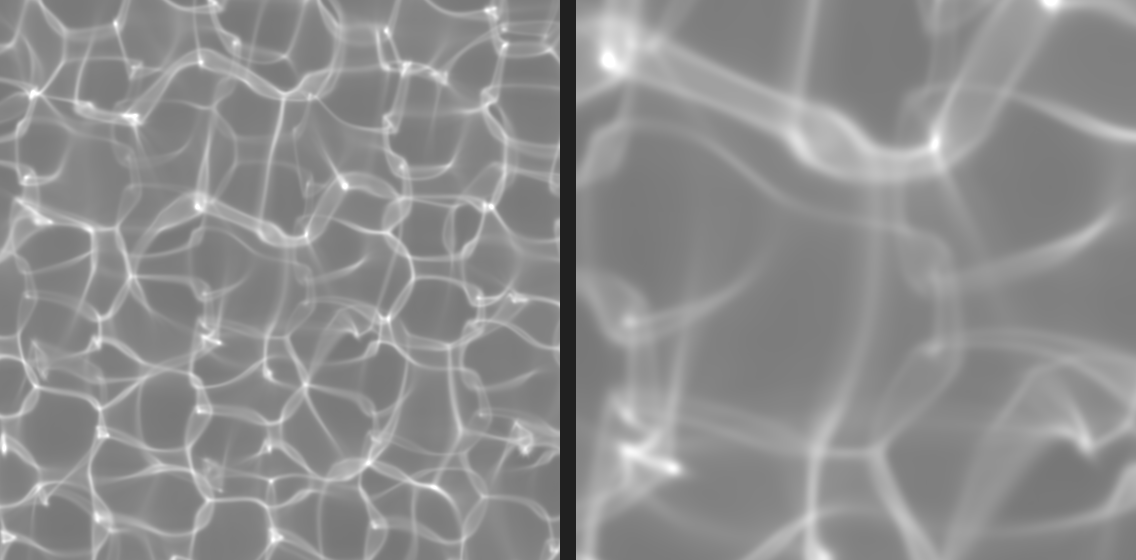
Left: the whole. Right: its middle third, enlarged.
This texture is drawn by a Shadertoy shader. Its source:

```glsl
// Grey web of water caustics: light bent by random ripples, folding into veils and thin bright filaments.

const int WAVES = 6;            // ripples that bend the light
const int REACH = 5;            // beams searched to each side
const float SPACING = 1.0 / 57.0;
const float BEAM = 0.55 * SPACING;
const float BLUR = 0.0023;
const float FOCUS = 0.74;       // curvature of each ripple
const float FAR = 0.06;         // beams landing farther off are skipped
const float PI = 3.14159265;

float hash(vec2 p) {
    return fract(sin(dot(p, vec2(127.1, 311.7))) * 43758.5453);
}

float valueNoise(vec2 p) {
    vec2 cell = floor(p);
    vec2 f = fract(p);
    f = f * f * f * (f * (f * 6.0 - 15.0) + 10.0);
    float low = mix(hash(cell), hash(cell + vec2(1.0, 0.0)), f.x);
    float high = mix(hash(cell + vec2(0.0, 1.0)), hash(cell + vec2(1.0)), f.x);
    return mix(low, high, f.y);
}

// Cheap cosine and sine of an angle given in turns
vec2 cosSin(float turns) {
    vec2 u = abs(fract(vec2(turns, turns - 0.25)) * 2.0 - 1.0);
    return u * u * (6.0 - 4.0 * u) - 1.0;
}

// Frequency in xy, phase in z (both in turns), strength in w
vec4 makeWave(float index, float seed) {
    float angle = PI * (index + hash(vec2(index, seed))) / float(WAVES);
    float wavelength = mix(0.09, 0.24, fract(index * 0.618 + seed * 0.37));
    float phase = hash(vec2(index, seed + 5.0));
    return vec4(vec2(cos(angle), sin(angle)) / wavelength, phase,
                FOCUS * wavelength * wavelength);
}

// Light that one bent beam, spread as a stretched Gaussian, sends along an offset.
// The symmetric Jacobian is stored as (xx, xy, yy).
float beamLight(vec2 offset, vec3 jacobian, float blur) {
    float j2 = jacobian.y * jacobian.y;
    float xx = BEAM * BEAM * (jacobian.x * jacobian.x + j2) + blur * blur;
    float yy = BEAM * BEAM * (jacobian.z * jacobian.z + j2) + blur * blur;
    float xy = BEAM * BEAM * jacobian.y * (jacobian.x + jacobian.z);
    float det = xx * yy - xy * xy;
    float q = (yy * offset.x * offset.x - 2.0 * xy * offset.x * offset.y
             + xx * offset.y * offset.y) / det;
    return SPACING * SPACING * exp(-0.5 * q) / (2.0 * PI * sqrt(det));
}

// Sum of all nearby beams that land on the point
float caustics(vec2 point, float blur, float seed) {
    vec4 waves[WAVES];
    for (int i = 0; i < WAVES; i++) waves[i] = makeWave(float(i), seed);

    vec2 center = floor(point / SPACING + 0.5);
    float light = 0.0;
    for (int y = -REACH; y <= REACH; y++) {
        for (int x = -REACH; x <= REACH; x++) {
            vec2 source = (center + vec2(x, y)) * SPACING;
            vec2 bend = vec2(0.0);
            vec3 jacobian = vec3(1.0, 0.0, 1.0);
            for (int i = 0; i < WAVES; i++) {
                vec4 w = waves[i];
                vec2 swing = cosSin(dot(w.xy, source) + w.z) * w.w;
                bend += w.xy * swing.x;
                jacobian -= swing.y * w.xxy * w.xyy;
            }
            vec2 offset = point - source - bend / (2.0 * PI);
            if (dot(offset, offset) < FAR * FAR) light += beamLight(offset, jacobian, blur);
        }
    }
    return light;
}

void mainImage(out vec4 fragColor, in vec2 fragCoord) {
    vec2 uv = fragCoord / iResolution.y;

    // Uneven water bends the regular web
    vec2 drift = vec2(valueNoise(uv * 8.0), valueNoise(uv * 8.0 + 31.0)) - 0.5;
    vec2 point = uv + 0.025 * drift;

    // A wide and a fine web trade strength from place to place
    float fineScale = 1.4;
    float wideWeb = caustics(point, BLUR, 3.0);
    float fineWeb = caustics(point.yx * fineScale + 2.0, BLUR * fineScale, 11.0);
    float share = mix(0.2, 0.75, smoothstep(0.25, 0.75, valueNoise(uv * 4.0 + 17.0)));
    float light = mix(wideWeb, fineWeb, share);

    // Faint mist behind the filaments
    float mist = valueNoise(uv * 9.0) - 0.5;

    float grey = 0.405 + 0.175 * sqrt(light) + 0.018 * mist;
    fragColor = vec4(vec3(clamp(grey, 0.0, 1.0)), 1.0);
}
```
